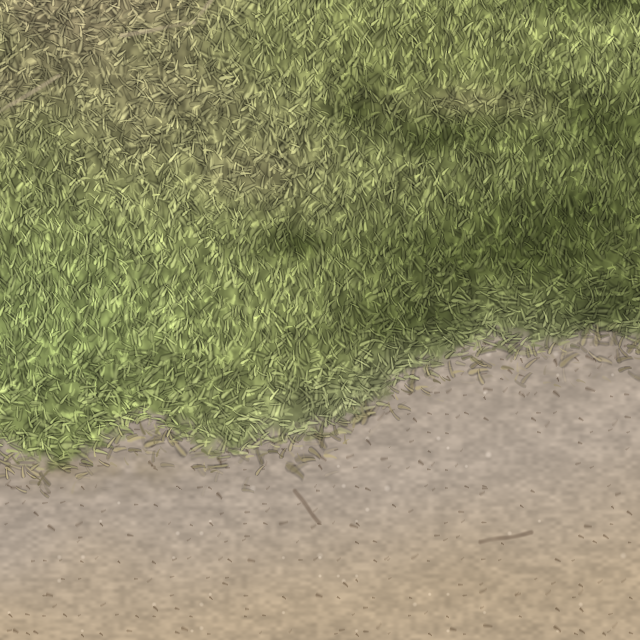
A Shadertoy shader for this texture:

```glsl
#define BLADE_LAYERS 13
#define BLADE_FREQ 20.0
#define BLADE_WIDTH 0.10
#define BLADE_CONTRAST 0.62
#define BLADE_HALO 0.30
#define SHADOW_DEPTH 0.84
#define GRAIN 0.13
#define LIT_GRASS vec3(0.59, 0.625, 0.385)
#define DARK_GRASS vec3(0.22, 0.26, 0.11)
#define DRY_GRASS vec3(0.62, 0.58, 0.44)
#define GREY_SOIL vec3(0.695, 0.64, 0.58)
#define WARM_SOIL vec3(0.715, 0.64, 0.535)

float hash(vec2 p) {
    vec3 q = fract(vec3(p.xyx) * 0.1031);
    q += dot(q, q.yzx + 33.33);
    return fract((q.x + q.y) * q.z);
}

float noise(vec2 p) {
    vec2 i = floor(p), f = fract(p);
    f = f * f * (3.0 - 2.0 * f);
    return mix(mix(hash(i), hash(i + vec2(1, 0)), f.x),
               mix(hash(i + vec2(0, 1)), hash(i + vec2(1, 1)), f.x), f.y);
}

float fbm(vec2 p) {
    float sum = 0.0, amp = 0.5;
    for (int i = 0; i < 4; i++) {
        sum += amp * noise(p);
        p = mat2(1.6, 1.2, -1.2, 1.6) * p + 7.3;
        amp *= 0.5;
    }
    return sum;
}

float blob(vec2 p, vec2 centre, vec2 radius) {
    vec2 d = (p - centre) / radius;
    return exp(-dot(d, d));
}

// Height of the border between soil and grass
float borderHeight(float x) {
    float rise = 0.29 + 0.15 * smoothstep(0.34, 0.76, x) + 0.035 * smoothstep(0.7, 1.0, x);
    return rise + 0.05 * blob(vec2(x, 0), vec2(0.22, 0), vec2(0.07, 1))
         + 0.035 * (noise(vec2(x * 17.0, 3)) - 0.5);
}

float shadowAmount(vec2 p) {
    const vec4 pools[9] = vec4[9](
        vec4(0.56, 0.84, 0.05, 0.035), vec4(0.68, 0.79, 0.10, 0.035),
        vec4(0.94, 0.81, 0.16, 0.07), vec4(0.90, 0.67, 0.20, 0.07),
        vec4(0.65, 0.50, 0.12, 0.05), vec4(0.97, 0.53, 0.13, 0.05),
        vec4(0.93, 1.00, 0.13, 0.03), vec4(0.45, 0.62, 0.06, 0.025),
        vec4(0.78, 0.60, 0.25, 0.06));
    p += 0.035 * (vec2(noise(p * 18.0), noise(p * 18.0 + 40.0)) - 0.5);
    float light = 1.0;
    for (int i = 0; i < 9; i++)
        light *= 1.0 - 0.66 * blob(p, pools[i].xy, pools[i].zw);
    light += 0.3 * blob(p, vec2(0.86, 0.81), vec2(0.045, 0.025));
    return clamp(1.0 - light, 0.0, 1.0);
}

// Curved blade rooted at the origin: x = body, y = dark halo
vec2 blade(vec2 d, float angle, float len, float bend, float width) {
    float c = cos(angle), s = sin(angle);
    d = vec2(c * d.x - s * d.y, s * d.x + c * d.y);
    float t = d.y / len;
    float side = abs(d.x - bend * t * t) - width * (1.0 - 0.75 * t) * smoothstep(-0.05, 0.25, t);
    float ends = smoothstep(0.0, 0.1, t) * smoothstep(1.0, 0.88, t);
    return ends * smoothstep(vec2(0.06, 0.13), vec2(-0.06, 0), vec2(side));
}

float twig(vec2 p, vec2 a, vec2 b) {
    vec2 d = b - a;
    float t = clamp(dot(p - a, d) / dot(d, d), 0.0, 1.0);
    float wobble = 0.006 * (noise(p * 30.0) - 0.5);
    return smoothstep(0.0055, 0.001, length(p - a - d * t + wobble));
}

vec3 soilColor(vec2 p, float border) {
    vec3 col = mix(WARM_SOIL, GREY_SOIL, smoothstep(0.0, 0.24, p.y - 0.12 * p.x + 0.06 * noise(p * 7.0)));
    float near = smoothstep(0.16, 0.0, border - p.y);
    col *= 1.0 - 0.05 * near + GRAIN * (1.4 + near) * (fbm(p * vec2(30, 55)) - 0.47);
    col *= 1.0 + GRAIN * (noise(p * vec2(110, 170)) - 0.5);
    // Scattered litter and pale pebbles
    for (int k = 0; k < 3; k++) {
        vec2 q = p * (19.0 + 8.0 * float(k)) + 17.0 * float(k), cell = floor(q);
        float h = hash(cell), g = hash(cell + 51.0);
        vec2 d = fract(q) - vec2(0.15 + 0.3 * g, 0.3 + 0.4 * h);
        float litter = blade(d, 1.57 + (g - 0.5) * (0.9 + near), 0.2 + 0.35 * h, 0.2 * g - 0.1, 0.05).x;
        col *= 1.0 - litter * step(h, 0.35 + 0.3 * near) * vec3(0.24, 0.27, 0.30) * (0.4 + g);
        col += 0.1 * step(0.92, g) * smoothstep(0.13, 0.02, length(fract(q) - 0.5));
    }
    return col;
}

vec3 grassColor(vec2 p, float dry, float border) {
    vec3 col = mix(LIT_GRASS, DRY_GRASS, dry);
    col = mix(col, vec3(0.58, 0.65, 0.39), 0.7 * blob(p, vec2(0.05, 0.48), vec2(0.28, 0.2)));
    col = mix(col, vec3(0.62, 0.65, 0.39), 0.8 * blob(p, vec2(0.65, 0.93), vec2(0.2, 0.09)));
    col = mix(col, vec3(0.56, 0.57, 0.43), 0.7 * smoothstep(0.14, 0.0, p.y - border) * smoothstep(0.2, 0.5, p.x));
    col *= 0.84 + 0.32 * fbm(p * 12.0);
    return mix(col, DARK_GRASS, SHADOW_DEPTH * shadowAmount(p));
}

void mainImage(out vec4 fragColor, in vec2 fragCoord) {
    vec2 p = fragCoord / iResolution.xy;
    float border = borderHeight(p.x);
    float dry = blob(p, vec2(0.08, 0.98), vec2(0.32, 0.2))
              + 0.5 * blob(p, vec2(0.38, 0.75), vec2(0.22, 0.1))
              + 0.6 * blob(p, vec2(0.72, 0.84), vec2(0.15, 0.03));
    dry = clamp(dry * (0.6 + 0.8 * noise(p * 14.0)), 0.0, 1.0);
    vec3 grass = grassColor(p, dry, border), col = soilColor(p, border);

    // Soil twigs and withered fringe
    float sticks = max(twig(p, vec2(0.75, 0.152), vec2(0.83, 0.168)), twig(p, vec2(0.46, 0.232), vec2(0.5, 0.185)));
    col = mix(col, vec3(0.41, 0.34, 0.28), 0.5 * sticks);
    col = mix(col, vec3(0.5, 0.44, 0.32), 0.5 * blob(p, vec2(0.13, 0.265), vec2(0.14, 0.03)) * noise(p * 45.0));
    float cover = smoothstep(-0.012, 0.025, p.y - border + 0.07 * (fbm(p * 32.0) - 0.47));
    col = mix(col, grass * (0.68 + 0.36 * noise(p * vec2(85, 48))), cover);

    // Overlapping blades, splayed near the border
    float splay = mix(1.9, 0.7, smoothstep(0.02, 0.22, p.y - border)) + 1.1 * dry;
    for (int k = 0; k < BLADE_LAYERS; k++) {
        float layer = float(k), freq = BLADE_FREQ + 2.0 * layer;
        vec2 shift = layer * vec2(13.7, 29.3), q = p * freq + shift;
        for (int n = 0; n < 9; n++) {
            vec2 id = floor(q) + vec2(n % 3 - 1, n / 3 - 1);
            float a = hash(id + layer), b = hash(id + 73.0), c = hash(id + 151.0);
            vec2 root = id + vec2(a, b), place = (root - shift) / freq;
            float depth = place.y - borderHeight(place.x);
            vec2 mask = blade(q - root, (c - 0.5) * 2.0 * splay, 0.5 + 0.5 * b,
                              0.6 * (a - 0.5), BLADE_WIDTH * (0.5 + 0.7 * c));
            mask *= smoothstep(-0.02, 0.015, depth + 0.07 * a * a * a);
            float tone = 1.07 + BLADE_CONTRAST * (fract(a * 7.0 + c * 3.0) - 0.45);
            vec3 tint = grass * tone;
            tint = mix(tint, dot(tint, vec3(0.36)) * vec3(1, 1, 0.76), 0.35 * b);
            tint = mix(tint, vec3(0.54, 0.48, 0.37) * tone, 0.8 * smoothstep(0.01, -0.03, depth));
            col *= 1.0 - BLADE_HALO * (mask.y - mask.x) * step(0.35, b);
            col = mix(col, tint, 0.85 * mask.x);
        }
    }
    float flecks = noise(p * vec2(150, 85)) + noise(p * vec2(95, 120) + 9.0) - 1.0;
    col *= 1.0 + 0.22 * cover * flecks;

    // Pale dead stalks
    float stalk = max(twig(p, vec2(0.19, 0.945), vec2(0.3, 0.962)), twig(p, vec2(0.3, 0.962), vec2(0.33, 1)));
    stalk = max(stalk, twig(p, vec2(-0.01, 0.82), vec2(0.09, 0.88)));
    col = mix(col, vec3(0.72, 0.66, 0.55), 0.6 * stalk);
    fragColor = vec4(clamp(col, 0.0, 1.0), 1);
}
```
